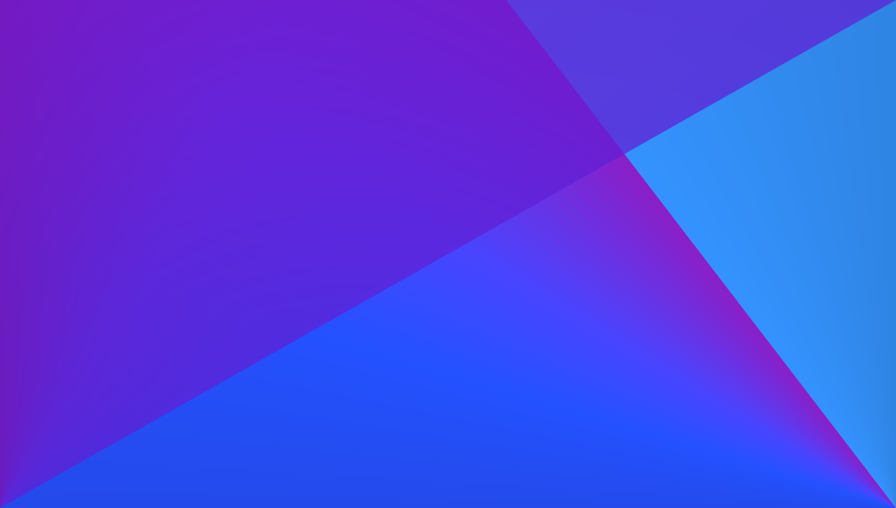
Give the GLSL for this background, as a WebGL 2 fragment shader.

```glsl
#version 300 es
precision highp float;
// Four flat facets cut by two crossing lines. An angular sweep around the
// lower right corner forms the base; a translucent purple sweep around the
// lower left corner covers everything above the rising diagonal.

uniform vec2 u_resolution;
out vec4 outColor;

const float TOP_X = 0.565;        // where the falling line meets the top edge
const float VEIL_OPACITY = 0.74;
const float RIGHT_ANGLE = 1.5707963;

// Base sweep: blue to magenta, then a hard step to sky blue
const vec3 BLUE = vec3(0.14, 0.29, 0.92);
const vec3 BRIGHT_BLUE = vec3(0.14, 0.32, 1.00);
const vec3 INDIGO = vec3(0.285, 0.27, 1.00);
const vec3 MAGENTA = vec3(0.545, 0.12, 0.78);
const vec3 SKY = vec3(0.205, 0.575, 1.00);
const vec3 DEEP_SKY = vec3(0.185, 0.52, 0.89);

// Veil sweep, from the diagonal to the left edge
const vec3 VIOLET = vec3(0.378, 0.12, 0.834);
const vec3 PURPLE = vec3(0.438, 0.095, 0.80);
const vec3 PLUM = vec3(0.52, 0.04, 0.68);

// Position of x between two bounds, limited to 0..1
float ramp(float low, float high, float x) {
    return clamp((x - low) / (high - low), 0.0, 1.0);
}

// Signed distance to the line through a and b, positive on its left
float lineDistance(vec2 p, vec2 a, vec2 b) {
    vec2 along = normalize(b - a);
    return dot(p - a, vec2(-along.y, along.x));
}

// Antialiased coverage of the positive side of an edge
float coverage(float signedDistance, float pixel) {
    return smoothstep(-0.7 * pixel, 0.7 * pixel, signedDistance);
}

// Elevation of a direction, from 0 on the floor to a right angle upward
float elevation(vec2 direction) {
    return atan(direction.y, max(abs(direction.x), 1e-5));
}

// Bottom wedge colours over t = 0..1
vec3 wedgeColor(float t) {
    vec3 color = mix(BLUE, BRIGHT_BLUE, ramp(0.0, 0.32, t));
    color = mix(color, INDIGO, ramp(0.32, 0.59, t));
    return mix(color, MAGENTA, ramp(0.59, 1.0, t));
}

// Veil colours over t = 0..1
vec3 veilColor(float t) {
    vec3 color = mix(VIOLET, PURPLE, ramp(0.0, 0.5, t));
    return mix(color, PLUM, ramp(0.5, 1.0, t));
}

void main() {
    float aspect = u_resolution.x / u_resolution.y;
    float pixel = 1.0 / u_resolution.y;
    vec2 p = gl_FragCoord.xy * pixel;

    vec2 leftCorner = vec2(0.0);
    vec2 rightCorner = vec2(aspect, 0.0);
    vec2 farCorner = vec2(aspect, 1.0);
    vec2 topPoint = vec2(TOP_X * aspect, 1.0);

    // Base sweep around the lower right corner
    float splitAngle = elevation(topPoint - rightCorner);
    float baseAngle = elevation(p - rightCorner);
    vec3 wedge = wedgeColor(ramp(0.0, splitAngle, baseAngle));
    vec3 sky = mix(SKY, DEEP_SKY, ramp(splitAngle, RIGHT_ANGLE, baseAngle));
    float rightSide = coverage(lineDistance(p, topPoint, rightCorner), pixel);
    vec3 color = mix(wedge, sky, rightSide);

    // Translucent veil above the diagonal
    float diagonalAngle = elevation(farCorner);
    float veilAngle = elevation(p - leftCorner);
    vec3 veil = veilColor(ramp(diagonalAngle, RIGHT_ANGLE, veilAngle));
    float above = coverage(lineDistance(p, leftCorner, farCorner), pixel);
    color = mix(color, veil, VEIL_OPACITY * above);

    outColor = vec4(color, 1.0);
}
```
